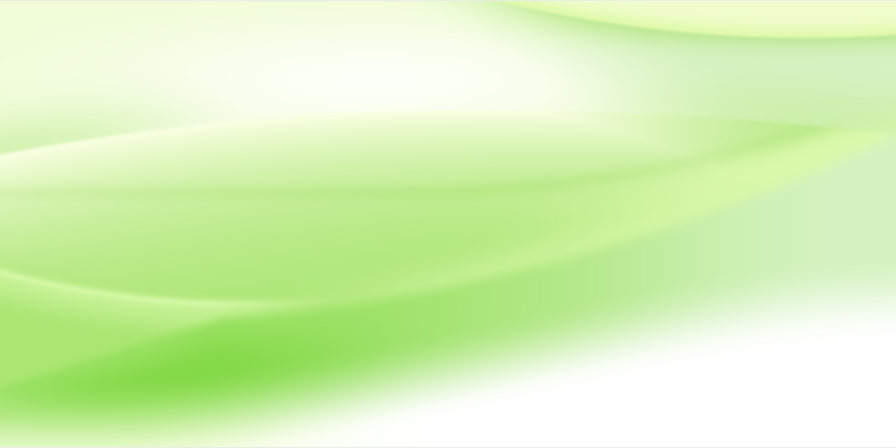
A Shadertoy shader for this background:

```glsl
float below(float d, float soft) {
    return smoothstep(-soft, soft, d);
}

float glow(float d, float width) {
    return exp(-d * d / (width * width));
}

// Pale backdrop with a white bloom and a green haze on the right
vec3 backdrop(float x, float y, float ridge) {
    vec3 col = mix(vec3(0.94, 0.99, 0.84), vec3(0.99, 1.0, 0.97),
                   glow(x - 0.42, 0.30) * glow(y - 0.18, 0.13));
    float haze = smoothstep(0.0, 0.27, x - 0.42 - 0.9 * y);
    vec3 hazeColor = mix(vec3(0.79, 0.94, 0.63), vec3(0.85, 0.95, 0.78),
                         smoothstep(0.03, 0.14, y));
    col = mix(col, hazeColor, haze);
    float leftShade = glow(y - ridge, 0.08) * (1.0 - smoothstep(0.0, 0.3, x));
    float rightShade = glow(y - ridge, 0.10) * smoothstep(0.58, 0.9, x);
    col = mix(col, vec3(0.78, 0.93, 0.62), 0.65 * leftShade + 0.7 * rightShade);

    // Swoosh in the upper right corner
    float d = y - 0.085 + 0.69 * (x - 0.9) * (x - 0.9);
    float start = smoothstep(0.48, 0.68, x);
    col = mix(col, vec3(0.68, 0.88, 0.50),
              0.6 * start * exp(-max(d, 0.0) / 0.022));
    vec3 swoosh = mix(vec3(0.94, 0.99, 0.80), vec3(0.88, 0.98, 0.67), glow(d, 0.025));
    return mix(swoosh, col, below(d, 0.006));
}

// Broad leaf that darkens away from its bright upper rim
vec3 leaf(float x, float y, float d) {
    float depth = 1.0 - exp(-max(d, 0.0) / mix(0.23, 0.13, x));
    depth = max(depth, 0.65 * smoothstep(0.55, 0.9, x));
    vec3 col = mix(vec3(0.98, 1.0, 0.89), vec3(0.64, 0.89, 0.41), depth);

    // Crease that bends upward into the diagonal band
    float rise = max(x - 0.45, 0.0);
    float crease = y - 0.43 + 0.66 * rise * rise;
    col -= vec3(0.035, 0.015, 0.05) * glow(crease, 0.018);
    float band = below(crease - 0.02, 0.045) * smoothstep(0.48, 0.95, x);
    return mix(col, vec3(0.87, 0.98, 0.68), band);
}

void mainImage(out vec4 fragColor, in vec2 fragCoord) {
    vec2 uv = fragCoord / iResolution.xy;
    float x = uv.x;
    float y = 1.0 - uv.y; // measured downward from the top

    // Leaf over the backdrop
    float fromCenter = x - 0.53;
    float ridge = 0.245 + (x < 0.53 ? 0.356 : 0.25) * fromCenter * fromCenter;
    float leafDepth = y - ridge;
    vec3 col = mix(backdrop(x, y, ridge), leaf(x, y, leafDepth),
                   below(leafDepth, 0.007));

    // Folded tail on the left
    float tail = y - 0.675 + 0.96 * (x - 0.27) * (x - 0.27);
    float tailFade = 1.0 - smoothstep(0.22, 0.4, x);
    col = mix(col, vec3(0.68, 0.90, 0.46),
              0.5 * tailFade * exp(-max(-tail, 0.0) / 0.04));
    vec3 tailColor = mix(vec3(0.78, 0.95, 0.59), vec3(0.67, 0.90, 0.45),
                         smoothstep(0.0, 0.10, tail));
    col = mix(col, tailColor, below(tail, 0.008) * tailFade);
    col += vec3(0.07, 0.03, 0.08) * glow(tail, 0.010) * tailFade;

    // Soft light along the lower rim, then the deep green underside
    float t = x - 0.36;
    float belly = 0.69 - 0.253 * t - 0.556 * t * t;
    float rim = y - max(belly, 0.865 - 0.62 * x);
    float rimLight = smoothstep(0.28, 0.55, x);
    col = mix(col, vec3(0.84, 0.97, 0.66), 0.5 * rimLight * glow(rim + 0.02, 0.045));
    vec3 under = mix(vec3(0.51, 0.85, 0.27), vec3(0.67, 0.90, 0.48),
                     smoothstep(0.2, 0.58, x));
    under = mix(under, vec3(0.83, 0.95, 0.75), smoothstep(0.5, 0.95, x));
    under = mix(under, vec3(0.65, 0.90, 0.44),
                0.6 * glow(rim, 0.06) * (1.0 - smoothstep(0.3, 0.6, x)));
    col = mix(col, under, below(rim, mix(0.016, 0.028, x)));

    // Fade to light along the bottom
    float fadeLine = 0.94 - 0.28 * smoothstep(0.1, 1.05, x);
    vec3 floorColor = mix(vec3(0.94, 0.99, 0.83), vec3(1.0), smoothstep(0.1, 0.5, x));
    col = mix(col, floorColor, below(y - fadeLine, 0.10));

    // Hairline at the top and bottom borders
    float border = min(y, 1.0 - y);
    col = mix(col, vec3(0.91, 0.92, 0.91), 0.8 * (1.0 - smoothstep(0.001, 0.004, border)));

    fragColor = vec4(clamp(col, 0.0, 1.0), 1.0);
}
```
